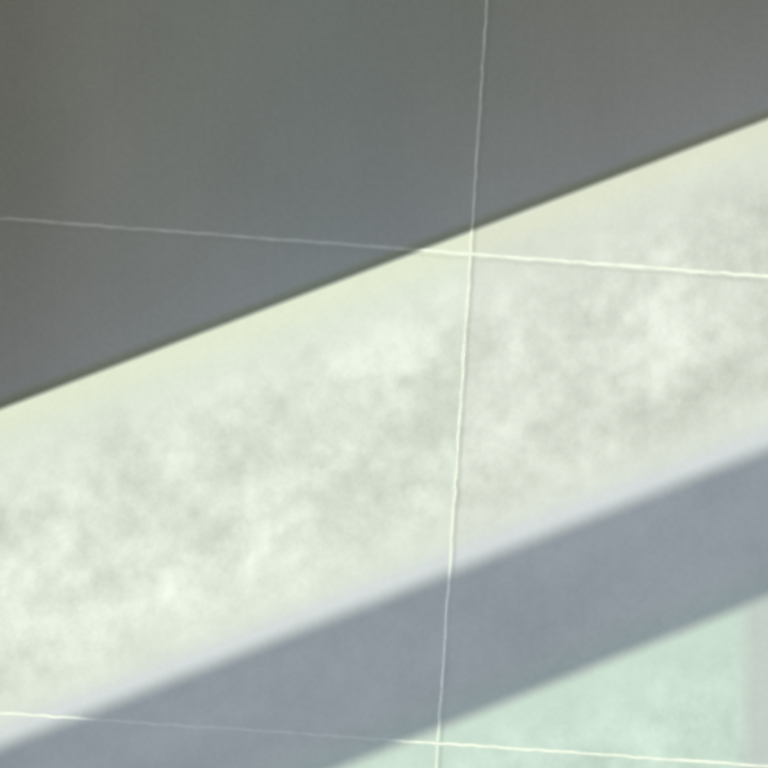
A three.js fragment shader for this texture:

```glsl
// Sunlit stone tiles with thin grout lines, crossed by two diagonal shadows.
#define SHADE_TOP vec3(0.405, 0.41, 0.375)
#define SHADE_EDGE vec3(0.475, 0.488, 0.49)
#define SHADE_BAND vec3(0.56, 0.595, 0.62)
#define SUN_STONE vec3(0.872, 0.908, 0.845)
#define SUN_GREEN vec3(0.795, 0.875, 0.815)
#define GROUT_LIT vec3(0.97, 1.0, 0.92)
#define GROUT_WIDTH 0.0024
#define MOTTLE 0.17
#define GRAIN 0.012

varying vec2 vUv;

float hash(vec2 p) {
  return fract(sin(dot(p, vec2(127.1, 311.7))) * 43758.5453);
}

float noise(vec2 p) {
  vec2 i = floor(p), f = fract(p);
  f = f * f * (3.0 - 2.0 * f);
  return mix(mix(hash(i), hash(i + vec2(1.0, 0.0)), f.x),
             mix(hash(i + vec2(0.0, 1.0)), hash(i + vec2(1.0, 1.0)), f.x), f.y);
}

float fbm(vec2 p) {
  float sum = 0.0, amp = 0.5;
  for (int i = 0; i < 5; i++) {
    sum += amp * noise(p);
    p = mat2(1.6, 1.2, -1.2, 1.6) * p + 3.7;
    amp *= 0.52;
  }
  return sum;
}

// Signed height above a line given by its intercept and slope
float above(vec2 p, float start, float slope) {
  return (p.y - start - slope * p.x) / sqrt(1.0 + slope * slope);
}

float ridge(float d, float width) {
  return exp(-d * d / (width * width));
}

void main() {
  vec2 p = vUv;

  // Shadow boundaries, the upper one sharp and the lower ones soft
  float upper = above(p, 0.466, 0.378);
  float bandTop = above(p, 0.026, 0.388);
  float bandBottom = above(p, -0.177, 0.400);
  float upperShade = smoothstep(-0.004, 0.006, upper);
  float bandShade = smoothstep(0.017, -0.014, bandTop)
                  * smoothstep(-0.012, 0.012, bandBottom);
  float lit = (1.0 - upperShade) * (1.0 - bandShade);

  // Grout distances, with a slight wobble
  float wobble = (noise(p * 70.0) - 0.5) * 0.0018;
  float seamV = p.x - 0.568 - 0.066 * p.y + wobble;
  float seamTop = above(p, 0.716, -0.076) + wobble;
  float seamLow = above(p, 0.0716, -0.069) + wobble;
  float rightTile = smoothstep(-0.003, 0.003, seamV);

  // Stone texture, calmer beside the upper shadow
  vec2 slanted = mat2(0.9, -0.42, 0.42, 0.9) * p;
  float cloud = fbm(slanted * vec2(13.0, 18.0) + rightTile * 19.0) - 0.48;
  float fine = fbm(p * vec2(55.0, 48.0) + 8.0) - 0.48;
  float worn = smoothstep(0.02, 0.14, -upper) * smoothstep(0.0, 0.12, bandTop);
  worn = max(worn, 0.6 * smoothstep(0.0, 0.08, -bandBottom));

  // Sunlit surface
  float lowerPatch = smoothstep(0.01, -0.01, bandBottom);
  vec3 sun = mix(SUN_STONE, SUN_GREEN, lowerPatch);
  sun -= vec3(0.012, 0.022, 0.012) * rightTile * (1.0 - lowerPatch);
  sun += (MOTTLE * cloud + 0.1 * fine) * (0.15 + 0.85 * worn);
  float streak = ridge(above(p, 0.03, 0.78), 0.022)
               * smoothstep(0.36, 0.57, p.x) * (1.0 - rightTile);
  sun -= 0.07 * streak * (0.7 + cloud);
  sun -= 0.035 * smoothstep(0.88, 0.91, p.x) * worn * (1.0 - lowerPatch);
  sun = mix(sun, vec3(0.76, 0.80, 0.77), 0.8 * lowerPatch * smoothstep(0.955, 0.985, p.x));
  sun += vec3(0.015, 0.01, -0.025) * ridge(upper + 0.01, 0.025);
  sun = mix(sun, vec3(0.83, 0.855, 0.87), 0.75 * ridge(bandTop - 0.012, 0.022));

  // Shaded surfaces
  float nearEdge = exp(-max(upper, 0.0) * 4.2);
  vec3 shade = mix(SHADE_TOP, SHADE_EDGE, nearEdge);
  shade += vec3(-0.01, 0.005, 0.015) * ridge(p.x - 0.42, 0.25);
  shade -= 0.025 * smoothstep(0.15, 0.0, p.x);
  shade += 0.035 * (fbm(p * vec2(6.0, 4.0)) - 0.48);
  shade -= vec3(0.055, 0.05, 0.10) * ridge(upper - 0.006, 0.007);
  vec3 band = SHADE_BAND + 0.05 * cloud + 0.02 * fine;
  band += vec3(-0.015, 0.005, -0.01) * ridge(bandBottom, 0.035);

  vec3 color = mix(sun, band, bandShade);
  color = mix(color, shade, upperShade);

  // Grout: bright in the sun, faint in shade, with a dark groove beside it
  float vertical = ridge(seamV, GROUT_WIDTH);
  float across = max(ridge(seamTop, GROUT_WIDTH * 1.15),
                     ridge(seamLow, GROUT_WIDTH));
  float groove = ridge(seamV - 0.005, 0.003) + 0.5 * ridge(seamTop + 0.006, 0.003);
  color -= groove * mix(0.015, 0.06, lit);
  float chips = 0.7 + 0.5 * noise(p * 90.0);
  float glow = clamp(max(vertical * 0.75, across) * chips, 0.0, 1.0);
  color = mix(color, GROUT_LIT, glow * lit * 0.9);
  float faint = max(vertical, across * mix(0.75, 0.35, bandShade));
  color += 0.10 * faint * chips * (1.0 - lit);

  color += GRAIN * (noise(p * 240.0) - 0.5);
  gl_FragColor = vec4(clamp(color, 0.0, 1.0), 1.0);
}
```
